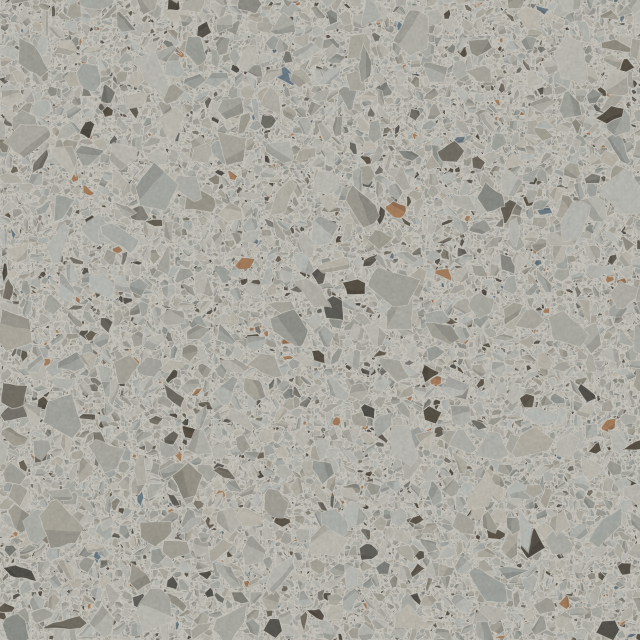
A Shadertoy shader for this texture:

```glsl
// Engineered quartz slab: pale binder packed with angular grey stone chips.
// Six layers of random convex polygons are painted from fine grit to large
// chips, each with a pale rim, a shaded facet and mottling from gradient noise.

#define BINDER_COLOR vec3(0.755, 0.746, 0.713)
#define RIM_COLOR    vec3(0.768, 0.758, 0.726)
#define PALE_STONE   vec3(0.718, 0.714, 0.685)
#define GREY_STONE   vec3(0.575, 0.575, 0.543)
#define DARK_STONE   vec3(0.325, 0.305, 0.270)
#define RIM_WIDTH    0.0016
#define WARP_AMOUNT  0.0022
#define FACET_SHADE  0.10
#define MOTTLE       0.035
#define ACCENT_SHARE 0.012
#define FINEST_CELLS 165.0
#define LAYER_RATIO  0.62

// Four random values from 0 to 1 for a cell
vec4 hash4(vec2 cell) {
    vec4 v = fract(cell.xyxy * vec4(0.1031, 0.1030, 0.0973, 0.1099));
    v += dot(v, v.wzxy + 33.33);
    return fract((v.xxyz + v.yzzw) * v.zywx);
}

// Two gradient noises at once, each roughly -0.7 to 0.7
vec2 gradientNoise(vec2 p) {
    vec2 cell = floor(p), f = p - cell;
    vec2 w = f * f * (3.0 - 2.0 * f);
    vec2 sum = vec2(0.0);
    for (int k = 0; k < 4; k++) {
        vec2 corner = vec2(k & 1, k >> 1);
        vec4 slope = 2.0 * hash4(cell + corner) - 1.0;
        vec2 offset = f - corner;
        vec2 weight = mix(1.0 - w, w, corner);
        sum += weight.x * weight.y * vec2(dot(slope.xy, offset), dot(slope.zw, offset));
    }
    return 1.2 * sum;
}

// Signed distance to a random five-sided chip, flattened along y
float chipDistance(vec2 p, float radius, float stretch, vec4 shape) {
    const mat2 fifthTurn = mat2(0.309, 0.951, -0.951, 0.309);
    float dist = length(p) - 0.62;
    vec2 side = vec2(1.0, 0.0);
    for (int k = 0; k < 5; k++) {
        vec3 rnd = fract(shape.xyz * (3.7 + 7.31 * float(k)));
        vec2 normal = (side + 0.8 * (rnd.xy - 0.5)) * vec2(1.0, stretch);
        float reach = radius * mix(0.55, 1.0, rnd.z);
        dist = max(dist, (dot(normal, p) - reach) * inversesqrt(dot(normal, normal)));
        side = fifthTurn * side;
    }
    return dist;
}

vec3 stoneColor(float tone, vec4 rnd) {
    vec3 stone = mix(PALE_STONE, GREY_STONE, tone * sqrt(tone));
    stone = mix(stone, DARK_STONE, smoothstep(0.88, 1.0, tone));
    stone += (rnd.z - 0.5) * vec3(0.028, 0.0, -0.024);
    vec3 accent = mix(vec3(0.62, 0.43, 0.28), vec3(0.34, 0.42, 0.48), step(0.65, rnd.y));
    return mix(stone, accent, step(rnd.w, ACCENT_SHARE) * 0.8);
}

// Paints one layer of chips, looking only at the four nearest cells
vec3 paintChips(vec3 color, vec2 uv, float cells, float density, float seed, float mottle) {
    vec2 p = uv * cells, corner = floor(p - 0.5);
    float soft = 0.7 * cells / iResolution.y;
    float rim = min(RIM_WIDTH * cells, 0.11);
    for (int k = 0; k < 4; k++) {
        vec2 cell = corner + vec2(k & 1, k >> 1);
        vec4 place = hash4(cell + seed);
        vec2 d = p - cell - 0.5 - 0.5 * (place.yz - 0.5);
        if (place.x > density || dot(d, d) > 0.56) continue;

        // Turn the point into the frame of the chip
        vec4 look = hash4(cell + seed + 411.0);
        float angle = 6.2831853 * place.w, c = cos(angle), s = sin(angle);
        d = mat2(c, -s, s, c) * d;
        float stretch = 1.0 + 1.9 * look.x * look.x;
        float radius = mix(0.32, 0.56, look.y);
        float dist = chipDistance(d, radius, stretch, fract(place * 5.3 + look));

        // Flat body, one broken facet and a thin shadow inside the edge
        vec3 stone = stoneColor(look.z, fract(look.wxyz * 13.7 + place));
        float tilt = d.y * stretch + d.x * (look.w - 0.5) - radius * 0.25;
        float facet = smoothstep(-soft, soft, tilt) * step(0.5, look.w);
        stone *= 1.0 - FACET_SHADE * facet + MOTTLE * mottle;
        stone *= 1.0 - 0.07 * smoothstep(-0.7 * rim, 0.0, dist) * step(0.0, d.y);

        float halo = 1.0 - smoothstep(0.3 * rim, rim + soft, dist);
        color = mix(color, RIM_COLOR, 0.7 * halo);
        color = mix(color, stone, 1.0 - smoothstep(-soft, soft, dist));
    }
    return color;
}

void mainImage(out vec4 fragColor, in vec2 fragCoord) {
    vec2 uv = fragCoord / iResolution.y;
    vec2 chipUv = uv + WARP_AMOUNT * gradientNoise(uv * 60.0);
    vec2 grain = gradientNoise(uv * 210.0 + 37.0);
    float mottle = gradientNoise(uv * 85.0 + 71.0).x + grain.y;

    // Binder, then chips from fine to coarse, the coarse ones sparser
    vec3 color = BINDER_COLOR + 0.02 * grain.y;
    float cells = FINEST_CELLS;
    for (int layer = 0; layer < 6; layer++) {
        float level = float(layer);
        float density = 0.95 - 0.027 * level * level;
        color = paintChips(color, chipUv, cells, density, 53.0 * level + 19.0, mottle);
        cells *= LAYER_RATIO;
    }

    // Fine grain over everything
    fragColor = vec4(color + 0.025 * grain.x, 1.0);
}
```
